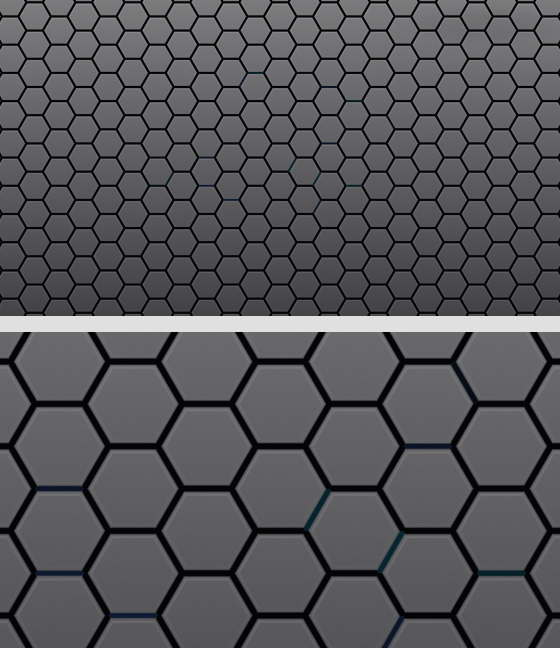
Top: the whole. Bottom: its middle third, enlarged.
A WebGL 1 fragment shader for this pattern:

```glsl
precision highp float;

uniform vec2 u_resolution;

// Lengths are in canvas heights, measured from the centre
const float PITCH = 0.0893;          // spacing of cells down a column
const float COLUMN = 0.0777;         // spacing of columns
const vec2 ORIGIN = vec2(0.0005, 0.0015);
const float GROOVE_HALF = 0.0034;
const float GROOVE_SOFT = 0.0012;
const float RIM_OFFSET = 0.0066;
const float RIM_WIDTH = 0.0020;
const float RIM_LIGHT = 0.065;
const float CELL_SHADE = 0.022;
const float GRAIN = 0.006;

const vec3 PLATE_TOP = vec3(0.482, 0.478, 0.485);
const vec3 PLATE_BOTTOM = vec3(0.268, 0.268, 0.278);
const vec3 GROOVE = vec3(0.015, 0.016, 0.022);
const vec3 GLOW_TEAL = vec3(0.03, 0.22, 0.28);
const vec3 GLOW_BLUE = vec3(0.05, 0.10, 0.19);

const float GLOW_CHANCE = 0.13;
const vec2 GLOW_AREA = vec2(0.46, 0.31);
const vec2 SMUDGE_CENTRE = vec2(0.63, 0.42);
const vec2 SMUDGE_SIZE = vec2(0.26, 0.065);
const float SMUDGE_DARK = 0.025;

const float SIN60 = 0.8660254;

float hash(vec2 p) {
  return fract(sin(dot(p, vec2(127.1, 311.7))) * 43758.5453);
}

// Offset from the centre of the nearest flat-topped cell
vec2 cellOffset(vec2 p) {
  vec2 period = vec2(2.0 * SIN60, 1.0) * PITCH;
  vec2 a = mod(p + 0.5 * period, period) - 0.5 * period;
  vec2 b = mod(p, period) - 0.5 * period;
  return dot(a, a) < dot(b, b) ? a : b;
}

// Outward direction of the nearest cell side
vec2 sideNormal(vec2 q) {
  vec2 facing = vec2(q.x < 0.0 ? -1.0 : 1.0, q.y < 0.0 ? -1.0 : 1.0);
  vec2 slanted = vec2(SIN60, 0.5);
  return facing * (abs(q.y) > dot(abs(q), slanted) ? vec2(0.0, 1.0) : slanted);
}

// Amount of coloured light in one side, shared by both its cells
float sideGlow(vec2 middle, vec2 id) {
  float inside = 1.0 - smoothstep(0.75, 1.0, length(middle / GLOW_AREA));
  float lit = step(1.0 - GLOW_CHANCE, hash(id));
  return lit * inside * mix(0.35, 1.0, hash(id + 17.0));
}

void main() {
  float pixel = 1.0 / u_resolution.y;
  vec2 canvas = (gl_FragCoord.xy - 0.5 * u_resolution) * pixel;

  // Squeeze the columns onto a regular hexagon grid
  vec2 p = canvas - ORIGIN;
  p.x *= SIN60 * PITCH / COLUMN;
  vec2 q = cellOffset(p);
  vec2 normal = sideNormal(q);
  float depth = 0.5 * PITCH - dot(q, normal);

  // Plate: overall gradient, slight shading per cell, smudge and grain
  vec3 plate = mix(PLATE_BOTTOM, PLATE_TOP, canvas.y + 0.5);
  plate += CELL_SHADE * q.y / PITCH;
  vec2 s = (canvas - SMUDGE_CENTRE) / SMUDGE_SIZE;
  plate -= SMUDGE_DARK * (1.0 - smoothstep(0.4, 1.1, length(s)));
  plate += GRAIN * (hash(floor(canvas * 432.0)) - 0.5);

  // Bevel catching light from above and from the left
  float rimSoft = max(RIM_WIDTH, 0.8 * pixel);
  float rim = 1.0 - smoothstep(0.0, rimSoft, abs(depth - RIM_OFFSET));
  float facing = 0.5 + 0.5 * dot(normal, vec2(-0.35, 0.94));
  plate += RIM_LIGHT * rim * mix(0.15, 1.0, facing);

  // Groove, with a few sides tinted and worn thinner
  vec2 middle = p - q + 0.5 * PITCH * normal;
  vec2 id = floor(middle / (PITCH * vec2(0.5 * SIN60, 0.25)) + 0.5);
  float glow = sideGlow(middle, id);
  vec3 tint = mix(GLOW_BLUE, GLOW_TEAL, step(0.55, hash(id + 41.0)));
  vec3 groove = mix(GROOVE, tint, glow);
  float halfWidth = GROOVE_HALF * (1.0 - 0.2 * glow);
  float soft = max(GROOVE_SOFT, 0.6 * pixel);
  float cover = smoothstep(halfWidth - soft, halfWidth + soft, depth);

  gl_FragColor = vec4(mix(groove, plate, cover), 1.0);
}
```
